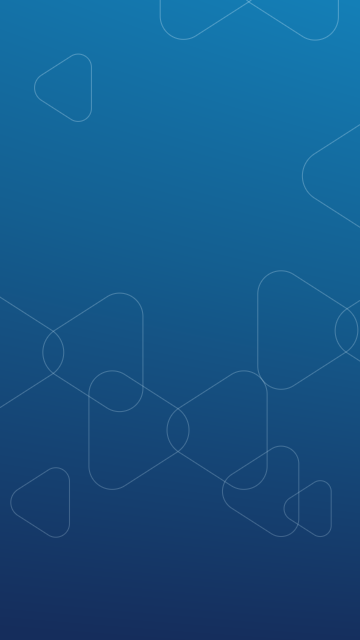
Write a Shadertoy shader that draws this background.

```glsl
// Blue diagonal gradient with faint outlined, rounded triangles pointing left and right.

// Background colours, from the bright top right to the dark bottom
const vec3 SKY_BLUE  = vec3(0.080, 0.500, 0.720);
const vec3 MID_BLUE  = vec3(0.080, 0.370, 0.565);
const vec3 DEEP_BLUE = vec3(0.082, 0.178, 0.362);
const float SKY_STOP = -0.1;
const float MID_STOP = 0.4;
const float TILT_TOP = 0.20;
const float TILT_BOTTOM = 0.04;

// Outline style, lengths relative to the canvas width
const vec3 LINE_COLOR = vec3(0.85, 0.95, 1.0);
const float LINE_WIDTH = 0.0030;
const float LINE_ALPHA_TOP = 0.28;
const float LINE_ALPHA_BOTTOM = 0.19;

// Triangle proportions, relative to its own width
const float TIP_RADIUS = 0.263;
const float CORNER_RADIUS = 0.233;
const float HALF_HEIGHT = 0.592;

// Each triangle: tip x, tip y, width (negative width points right)
const int COUNT = 13;
const vec3 TRIANGLES[COUNT] = vec3[COUNT](
    vec3(0.096, 1.534, 0.158),
    vec3(0.723, 1.833, -0.278),
    vec3(0.662, 1.831, 0.278),
    vec3(0.840, 1.289, 0.278),
    vec3(0.119, 0.799, 0.278),
    vec3(0.177, 0.799, -0.278),
    vec3(0.994, 0.861, -0.278),
    vec3(0.931, 0.859, 0.278),
    vec3(0.525, 0.583, -0.278),
    vec3(0.464, 0.583, 0.278),
    vec3(0.030, 0.382, 0.163),
    vec3(0.618, 0.413, 0.212),
    vec3(0.789, 0.365, 0.131));

// Distance to a unit-wide rounded triangle with its tip at the origin, pointing left
float roundedTriangle(vec2 p) {
    p.y = abs(p.y);
    vec2 tip = vec2(TIP_RADIUS, 0.0);
    vec2 corner = vec2(1.0, HALF_HEIGHT) - CORNER_RADIUS;

    // Common tangent of the tip circle and the corner circle
    vec2 span = corner - tip;
    float len = length(span);
    vec2 axis = span / len;
    float sinSlope = (TIP_RADIUS - CORNER_RADIUS) / len;
    vec2 normal = axis * sinSlope + vec2(-axis.y, axis.x) * sqrt(1.0 - sinSlope * sinSlope);
    vec2 tangent = vec2(normal.y, -normal.x);

    float along = dot(p - tip, tangent);
    if (along < 0.0) return length(p - tip) - TIP_RADIUS;
    if (along > dot(span, tangent) && p.y > corner.y) return length(p - corner) - CORNER_RADIUS;
    return max(dot(p - tip, normal) - TIP_RADIUS, p.x - 1.0);
}

// Three-stop gradient whose tilt eases off towards the bottom
vec3 background(vec2 uv) {
    float depth = 1.0 - uv.y + mix(TILT_BOTTOM, TILT_TOP, uv.y) * (0.5 - uv.x);
    float upper = clamp((depth - SKY_STOP) / (MID_STOP - SKY_STOP), 0.0, 1.0);
    float lower = clamp((depth - MID_STOP) / (1.0 - MID_STOP), 0.0, 1.0);
    return mix(mix(SKY_BLUE, MID_BLUE, upper), DEEP_BLUE, lower);
}

void mainImage(out vec4 fragColor, in vec2 fragCoord) {
    vec2 uv = fragCoord / iResolution.xy;
    vec2 p = fragCoord / iResolution.x;
    float pixel = 1.0 / iResolution.x;
    vec3 color = background(uv);

    // Antialiased outlines; never thinner than most of a pixel
    float halfWidth = 0.5 * max(LINE_WIDTH, 0.8 * pixel);
    float alpha = mix(LINE_ALPHA_BOTTOM, LINE_ALPHA_TOP, uv.y);
    for (int i = 0; i < COUNT; i++) {
        vec3 shape = TRIANGLES[i];
        vec2 local = (p - shape.xy) / vec2(shape.z, abs(shape.z));
        float dist = abs(roundedTriangle(local)) * abs(shape.z);
        float coverage = clamp(0.5 + (halfWidth - dist) / pixel, 0.0, 1.0);
        color = mix(color, LINE_COLOR, alpha * coverage);
    }
    fragColor = vec4(color, 1.0);
}
```
